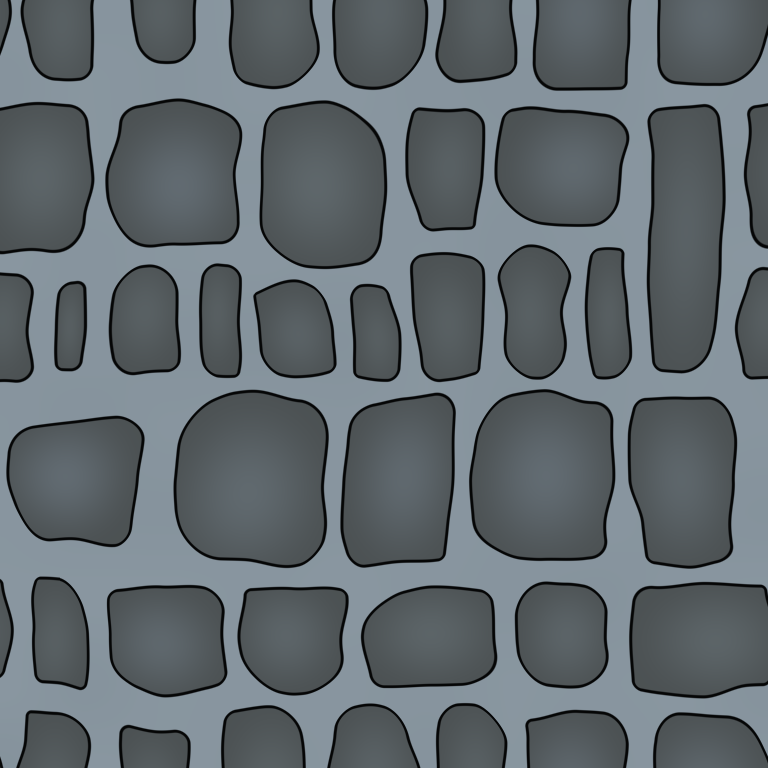
Reproduce this texture procedurally as a three.js fragment shader.

```glsl
// Hand-drawn stone wall: dark outlined stones set in flat blue-grey mortar.
// Uneven rows are cut into jittered columns, some cut again; each cell holds
// one rounded box with wobbling sides and a soft glow in the middle.
varying vec2 vUv;

const vec4 ROW_BASE = vec4(0.0, 0.215, 0.38, 0.62);   // lower edge of each row
const vec4 ROW_COUNT = vec4(7.0, 6.0, 5.0, 6.0);      // stones along each row
const float ROW_SHIFT = 0.125;      // lets the lowest row wrap over the border
const float COLUMN_JITTER = 0.27;
const float SPLIT_ROW = 3.0;        // the tall row holds stacked stones
const float SPLIT_CHANCE = 0.82;
const float PAIR_WIDTH = 0.165;     // wider lower stones become a pair
const float GAP = 0.0075;           // least mortar around a stone
const float WOBBLE = 0.014;
const float WOBBLE_FREQ = 18.0;
const float WARP = 0.022;
const float LINE_HALF = 0.0019;
const float SOFTNESS = 0.0011;

const vec3 MORTAR = vec3(0.53, 0.582, 0.62);
const vec3 INK = vec3(0.02, 0.022, 0.024);
const vec3 STONE_RIM = vec3(0.298, 0.32, 0.327);
const vec3 STONE_CORE = vec3(0.365, 0.398, 0.41);
const vec3 STONE_BLUE = vec3(0.395, 0.435, 0.47);

float hash(vec2 p) {
  vec3 q = fract(p.xyx * 0.1031);
  q += dot(q, q.yzx + 33.33);
  return fract((q.x + q.y) * q.z);
}

float noise1(float x, float seed) {
  float i = floor(x);
  float f = x - i;
  f = f * f * (3.0 - 2.0 * f);
  return mix(hash(vec2(i, seed)), hash(vec2(i + 1.0, seed)), f);
}

float noise2(vec2 p) {
  vec2 i = floor(p);
  vec2 f = fract(p);
  f = f * f * (3.0 - 2.0 * f);
  return mix(mix(hash(i), hash(i + vec2(1.0, 0.0)), f.x),
             mix(hash(i + vec2(0.0, 1.0)), hash(i + 1.0), f.x), f.y);
}

// Jittered left edge of a column; repeats after count columns.
float columnEdge(float i, float count, float row) {
  float jitter = hash(vec2(mod(i, count) + 3.0, row * 5.0 + 11.0)) * 2.0 - 1.0;
  return (i + COLUMN_JITTER * jitter) / count;
}

// How far one side is pulled in: wobble, taper and bowed ends.
float sideInset(float t, float halfLength, float seed, float amount) {
  float u = clamp(t / halfLength, -1.0, 1.0);
  float taper = 0.8 * (hash(vec2(seed, 1.7)) - 0.5);
  float bow = hash(vec2(seed, 5.3));
  return amount * (noise1(t * WOBBLE_FREQ, seed) + taper * u + bow * u * u);
}

// Signed distance to a stone with uneven sides and a radius per corner.
float stoneDistance(vec2 p, vec2 halfSize, float seed) {
  float small = min(halfSize.x, halfSize.y);
  float amount = min(WOBBLE, 0.3 * small);
  vec2 side = step(0.0, p);
  vec2 inset = vec2(
    sideInset(p.y, halfSize.y, seed * 4.0 + side.x, amount),
    sideInset(p.x, halfSize.x, seed * 4.0 + 2.0 + side.y, amount));
  float corner = hash(vec2(seed + 0.5, side.x + 2.0 * side.y + 20.0));
  float radius = small * mix(0.06, 0.65, corner);
  vec2 q = abs(p) - halfSize + inset + radius;
  return min(max(q.x, q.y), 0.0) + length(max(q, 0.0)) - radius;
}

void main() {
  // Slow bend, so that the courses are not ruled lines
  vec2 bend = vec2(noise2(vUv * 4.0 + 7.0), noise2(vUv * 4.0 + 31.0)) - 0.5;
  vec2 p = vUv + WARP * bend;
  p.y = fract(p.y + ROW_SHIFT);

  // Row
  float row = 0.0, count = 1.0, top = 1.0;
  vec2 lo = vec2(0.0), hi = vec2(1.0);
  for (int i = 3; i >= 0; i--) {
    if (p.y >= ROW_BASE[i] && p.y < top) {
      row = float(i);
      count = ROW_COUNT[i];
      lo.y = ROW_BASE[i];
      hi.y = top;
    }
    top = ROW_BASE[i];
  }

  // Column
  float col = floor(p.x * count);
  if (p.x < columnEdge(col, count, row)) col -= 1.0;
  else if (p.x >= columnEdge(col + 1.0, count, row)) col += 1.0;
  lo.x = columnEdge(col, count, row);
  hi.x = columnEdge(col + 1.0, count, row);
  float seed = row * 40.0 + mod(col, count) * 4.0;

  // Stacked stones, the lower one sometimes a pair
  if (row == SPLIT_ROW && hash(vec2(seed, 71.0)) < SPLIT_CHANCE) {
    float cut = mix(lo.y, hi.y, mix(0.38, 0.62, hash(vec2(seed, 73.0))));
    float middle = mix(lo.x, hi.x, 0.6);
    if (p.y > cut) { lo.y = cut; seed += 1.0; }
    else {
      hi.y = cut;
      if (hi.x - lo.x > PAIR_WIDTH) {
        if (p.x > middle) { lo.x = middle; seed += 2.0; }
        else hi.x = middle;
      }
    }
  }

  // Stone
  vec2 local = p - 0.5 * (lo + hi);
  vec2 halfSize = 0.5 * (hi - lo) - GAP;
  if (hash(vec2(seed, 91.0)) < 0.1) halfSize *= 0.78;
  float d = stoneDistance(local, halfSize, seed);

  // Shading
  float big = smoothstep(0.035, 0.1, min(halfSize.x, halfSize.y));
  vec2 offset = 0.3 * (vec2(hash(vec2(seed, 95.0)), hash(vec2(seed, 97.0))) - 0.5);
  float glow = 1.0 - smoothstep(0.0, 1.2, length(local / halfSize - offset));
  vec3 core = mix(STONE_CORE, STONE_BLUE, big * hash(vec2(seed, 99.0)));
  vec3 stone = mix(STONE_RIM, core, glow * mix(0.65, 1.0, big));
  vec3 mortar = MORTAR + 0.016 * (noise2(vUv * 9.0) - 0.5);

  vec3 color = mix(stone, mortar, smoothstep(-SOFTNESS, SOFTNESS, d));
  float line = smoothstep(LINE_HALF + SOFTNESS, LINE_HALF - SOFTNESS, abs(d));
  gl_FragColor = vec4(mix(color, INK, line), 1.0);
}
```
